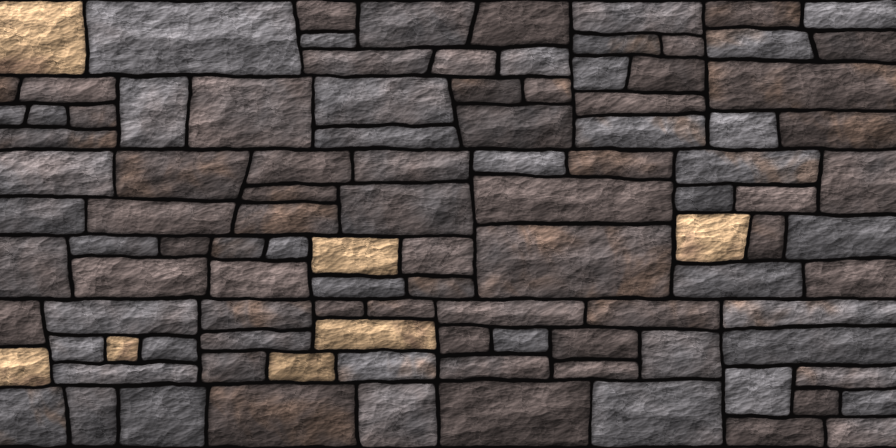
Write a Shadertoy shader that draws this texture.

```glsl
const float BAND_HEIGHT = 1.0 / 3.0;
const vec3 JOINT = vec3(0.045, 0.038, 0.038);
const vec3 SLATE = vec3(0.372, 0.362, 0.370);
const vec3 UMBER = vec3(0.338, 0.300, 0.290);
const vec3 RUST  = vec3(0.410, 0.330, 0.280);
const vec3 SAND  = vec3(0.640, 0.535, 0.420);

struct Stone { float seed; float edge; };

float hash(vec2 p) {
    vec3 q = fract(p.xyx * 0.1031);
    q += dot(q, q.yzx + 33.33);
    return fract((q.x + q.y) * q.z);
}

float smoothMin(float a, float b, float k) {
    float h = max(k - abs(a - b), 0.0) / k;
    return min(a, b) - h * h * k * 0.25;
}

// Layered sines, each layer bent by the one before
float waves(vec2 p) {
    float sum = 0.0, gain = 0.5;
    for (int i = 0; i < 4; i++) {
        sum += gain * sin(p.x + 1.7 * sin(p.y)) * cos(p.y + 0.8 * sin(p.x));
        p = mat2(1.5, 1.1, -1.1, 1.5) * p + 2.3 + sum;
        gain *= 0.6;
    }
    return sum;
}

// Distance to the nearest scattered point
float cellular(vec2 p) {
    vec2 cell = floor(p);
    float nearest = 8.0;
    for (int y = -1; y <= 1; y++)
    for (int x = -1; x <= 1; x++) {
        vec2 c = cell + vec2(x, y);
        vec2 d = c + vec2(hash(c), hash(c + 57.3)) - p;
        nearest = min(nearest, dot(d, d));
    }
    return sqrt(nearest);
}

float rockHeight(vec2 p) {
    float sum = 0.0, freq = 12.0;
    for (int i = 0; i < 4; i++) {
        sum += cellular(p * freq) / freq;
        p = mat2(0.95, 0.31, -0.31, 0.95) * p + 3.7;
        freq *= 2.15;
    }
    return sum;
}

// Splits a band again and again with slightly tilted joints
Stone findStone(vec2 p, float wallWidth) {
    float band = floor(p.y / BAND_HEIGHT);
    vec2 lo = vec2(-0.07, band * BAND_HEIGHT);
    vec2 hi = vec2(wallWidth + 0.05, lo.y + BAND_HEIGHT);
    float edge = min(p.y - lo.y, hi.y - p.y);
    float seed = hash(vec2(band + 5.0, 23.0));
    for (int i = 0; i < 9; i++) {
        vec2 size = hi - lo, mid = 0.5 * (lo + hi);
        vec2 key = vec2(seed * 913.0, float(i) * 7.0);
        float chance = hash(key + 1.3);
        bool level = size.x < size.y * mix(1.9, 4.2, hash(key + 4.1));
        if (size.x * size.y < mix(0.010, 0.085, chance * chance)) break;
        if (level ? size.y < 0.09 : size.x < 0.18) break;

        vec2 cut = mix(lo, hi, mix(0.32, 0.68, hash(key + 8.7)));
        float lean = 2.0 * hash(key + 12.9) - 1.0;
        float tilt = 0.04 * lean + 0.22 * pow(lean, 2.0) * lean * step(size.y, 0.2);
        float d = level ? p.y - cut.y - 0.025 * lean * (p.x - mid.x)
                        : p.x - cut.x - tilt * (p.y - mid.y);
        bool beyond = d > 0.0;
        if (level) { if (beyond) lo.y = cut.y; else hi.y = cut.y; }
        else       { if (beyond) lo.x = cut.x; else hi.x = cut.x; }
        edge = smoothMin(edge, abs(d), 0.010);
        seed = hash(key + (beyond ? 31.7 : 64.2));
    }
    return Stone(seed, edge);
}

vec3 stoneColour(float seed, vec2 p) {
    vec2 key = vec2(seed * 731.0, 11.0);
    float stain = waves(p * 13.0 + seed * 40.0);
    float rusty = step(0.7, hash(key + 2.0)) * smoothstep(-0.1, 0.6, stain);
    float sandy = smoothstep(0.94, 0.96, hash(key + 5.0));
    vec3 colour = mix(SLATE, UMBER, smoothstep(0.2, 0.8, hash(key) + 0.25 * stain));
    colour = mix(colour, RUST, 0.65 * rusty);
    colour = mix(colour, mix(SAND, RUST, smoothstep(0.0, 0.8, stain)), sandy);
    return colour * mix(0.80, 1.22, hash(key + 9.0)) * (1.0 + 0.14 * stain);
}

void mainImage(out vec4 fragColor, in vec2 fragCoord) {
    vec2 p = fragCoord / iResolution.y;
    float wallWidth = iResolution.x / iResolution.y;

    // Uneven joints
    vec2 bent = p + 0.005 * vec2(waves(p * 15.0), waves(p.yx * 13.0 + 4.0));
    bent += 0.0013 * vec2(waves(p * 75.0), waves(p * 70.0 + 9.0));
    Stone stone = findStone(bent, wallWidth);
    float rim = findStone(bent + vec2(-0.002, 0.005), wallWidth).edge - stone.edge;

    // Chipped faces lit from the upper left
    vec2 grain = p * vec2(0.75, 1.3) + stone.seed * 19.0;
    grain += 0.010 * waves(p * 24.0 + stone.seed * 9.0);
    vec2 toLight = vec2(-0.0020, 0.0030);
    float slope = (rockHeight(grain) - rockHeight(grain + toLight)) / length(toLight);

    vec3 colour = stoneColour(stone.seed, p) * (1.0 + 0.135 * slope);
    colour *= mix(0.72, 1.03, smoothstep(0.001, 0.017, stone.edge));
    colour *= 1.0 - 26.0 * clamp(rim, -0.005, 0.005);

    // Joint width varies along the wall
    float gap = 0.0030 + 0.0018 * waves(p * 9.0 + 2.0);
    float face = smoothstep(gap - 0.0012, gap + 0.0032, stone.edge);
    fragColor = vec4(mix(JOINT, colour, face), 1.0);
}
```
